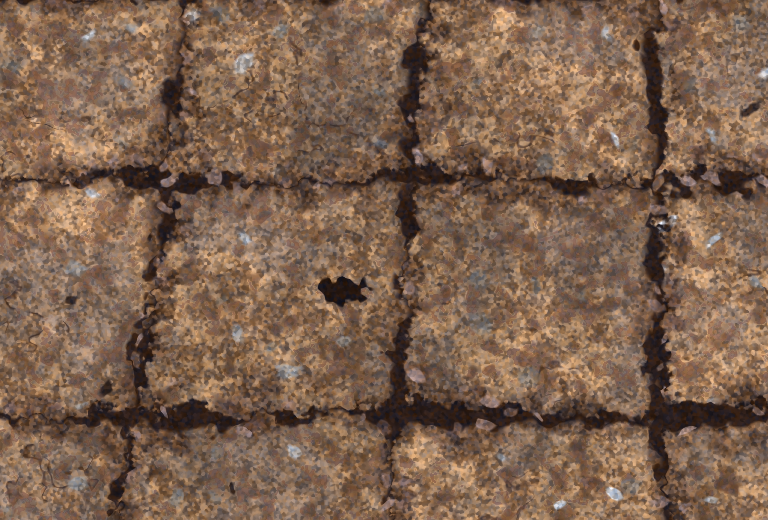
A WebGL 1 fragment shader for this texture:

```glsl
precision highp float;
uniform vec2 u_resolution;

#define CROSSING vec2(0.782, 0.199)
#define PITCH vec2(0.485, 0.454)
#define JOINT 0.0105
#define CRUMBLE 0.055
#define HOLE vec2(0.66, 0.44)
#define BROWN vec3(0.50, 0.38, 0.29)
#define OCHRE vec3(0.64, 0.51, 0.39)
#define GREY vec3(0.47, 0.40, 0.36)
#define RUST vec3(0.37, 0.26, 0.22)
#define SOOT vec3(0.15, 0.10, 0.09)
#define CHIP vec3(0.70, 0.72, 0.76)

vec2 hash2(vec2 p) {
  vec3 q = fract(p.xyx * vec3(0.1031, 0.1030, 0.0973));
  q += dot(q, q.yzx + 33.33);
  return fract((q.xx + q.yz) * q.zy);
}

// Smooth cellular noise, 0 to 1
float cells(vec2 p) {
  vec2 id = floor(p), f = p - id;
  float sum = 0.0, total = 0.0;
  for (int y = -1; y <= 1; y++) {
    for (int x = -1; x <= 1; x++) {
      vec2 o = vec2(float(x), float(y));
      vec2 r = o + hash2(id + o) - f;
      float w = exp(-7.0 * dot(r, r));
      sum += w * hash2(id + o + 57.0).x;
      total += w;
    }
  }
  return sum / total;
}

// Layered sines, about -1 to 1
float waves(vec2 p) {
  float sum = 0.0, amp = 0.5;
  for (int i = 0; i < 4; i++) {
    sum += amp * sin(p.x + 1.7 * sin(p.y));
    p = mat2(1.2, 1.6, -1.6, 1.2) * p + 1.3;
    amp *= 0.55;
  }
  return sum;
}

// Scattered angular stones: coverage and a random tint
vec2 stones(vec2 p, float density, float size, float soft) {
  vec2 id = floor(p), f = p - id, best = vec2(0.0);
  for (int y = -1; y <= 1; y++) {
    for (int x = -1; x <= 1; x++) {
      vec2 o = vec2(float(x), float(y));
      vec2 h = hash2(id + o), k = hash2(id + o + 31.0);
      vec2 r = o + 0.15 + 0.7 * h - f;
      float c = cos(6.283 * k.y), s = sin(6.283 * k.y);
      r = mat2(c, s, -s, c) * r * vec2(1.0, 1.1 + 0.6 * h.x);
      float d = mix(length(r), abs(r.x + 0.5 * r.y) + abs(r.y), 0.4);
      float radius = size * (0.4 + 0.6 * h.y);
      float m = 1.0 - smoothstep(radius - soft, radius + soft, d);
      m *= step(k.x, density);
      if (m > best.x) best = vec2(m, h.x);
    }
  }
  return best;
}

// Slab coordinates, with the joints closing up toward the top
vec2 slabGrid(vec2 p) {
  float rise = p.y - 0.5;
  float t = (p.y - CROSSING.y) / PITCH.y;
  float across = (p.x - CROSSING.x - 0.06 * rise) / (PITCH.x - 0.08 * rise);
  return vec2(across, t + 0.14 * t * (t - 1.0));
}

void main() {
  vec2 p = gl_FragCoord.xy / u_resolution.y;
  float soft = max(mix(0.002, 0.004, p.y), 0.75 / u_resolution.y);
  float coarse = cells(p * 8.0 + 3.0);
  float medium = cells(p * 24.0 + 11.0);
  float fine = cells(p * 62.0);
  float grain = cells(p * 175.0);

  // Mottled slab surface
  float mottle = 0.4 * medium + 0.35 * fine + 0.25 * grain;
  vec3 color = mix(BROWN, OCHRE, smoothstep(0.3, 0.65, mottle));
  float stain = coarse + 0.5 * (medium - 0.5) + 0.3 * waves(p * 13.0);
  color = mix(color, GREY, 0.65 * smoothstep(0.45, 0.85, stain));
  float speck = 0.6 * cells(p * 40.0 + 7.0) + 0.4 * grain;
  color = mix(color, RUST, 0.75 * smoothstep(0.62, 0.78, speck));
  color *= 1.0 + 0.13 * waves(p * 5.0 + 2.0) + 0.18 * (cells(p * 14.0 + 23.0) - 0.5);

  // Broken hairline cracks in patches
  float crack = abs(waves(p * 7.0 + 1.5 * coarse) + 0.5 * (medium - 0.5) + 0.35 * (fine - 0.5));
  crack = 1.0 - smoothstep(0.01, 0.10, crack);
  crack *= smoothstep(0.45, 0.7, cells(p * 6.0 + 19.0)) * smoothstep(0.35, 0.6, cells(p * 33.0));
  color = mix(color, RUST * 0.7, 0.7 * crack);

  // Pale blue-grey chips
  vec2 warped = p + 0.012 * (vec2(fine, medium) - 0.5);
  vec2 chip = stones(warped * 10.0, 0.42, 0.25, soft * 20.0);
  vec3 chipColor = mix(GREY * vec3(0.92, 1.08, 1.2), CHIP * 1.15, chip.y * chip.y);
  color = mix(color, chipColor, chip.x * (0.55 + 0.4 * chip.y));

  // Distance to the wandering joints
  vec2 wander = vec2(waves(p.yx * 9.0), waves(p * 8.0 + 5.0));
  vec2 q = p + 0.010 * wander + 0.022 * (vec2(medium, cells(p * 30.0)) - 0.5);
  q += 0.020 * (vec2(fine, cells(p * 55.0 + 8.0)) - 0.5) + 0.006 * (grain - 0.5);
  vec2 gap = abs(fract(slabGrid(q) + 0.5) - 0.5) * PITCH;

  // Rusty crumbs and pinkish rubble beside the joints
  float near = min(gap.x * 1.25, gap.y) + 0.05 * (medium - 0.5) + 0.028 * waves(p * 11.0);
  float crumble = 1.0 - smoothstep(0.2 * CRUMBLE, CRUMBLE, near);
  color = mix(color, mix(RUST * 0.6, BROWN, 0.6 * fine + 0.4 * grain), 0.85 * crumble);
  vec2 rubble = stones(warped * 21.0 + 5.0, 0.6, 0.46, soft * 26.0);
  vec3 rubbleColor = mix(RUST * 0.9, vec3(0.68, 0.58, 0.57), rubble.y);
  color = mix(color, rubbleColor, 0.8 * rubble.x * crumble);

  // Dark gaps that swell, thin out and break
  vec2 swell = vec2(waves(p * 12.0 + 1.0), waves(p.yx * 12.0 + 4.0));
  vec2 width = JOINT * (0.55 + 1.3 * swell + 0.9 * coarse + 1.2 * (medium - 0.5));
  width = max(width, vec2(0.1 * JOINT));
  vec2 dark = 1.0 - smoothstep(width - 1.5 * soft, width + 2.0 * soft, gap);
  float joint = max(dark.x, dark.y) * (1.0 - 0.8 * rubble.x * smoothstep(0.3, 0.7, rubble.y));
  color = mix(color, SOOT, 0.94 * joint);

  // Small pits and one larger hole
  vec2 pit = stones(warped * 6.0 + 9.0, 0.14, 0.12, soft * 9.0);
  float hole = length((warped - HOLE) * vec2(0.5, 1.0)) + 0.02 * (fine - 0.5) + 0.01 * (medium - 0.5);
  hole = 1.0 - smoothstep(0.023 - soft, 0.023 + soft, hole);
  color = mix(color, SOOT * 0.85, max(0.8 * pit.x, hole));

  // Gritty grain with a slight colour shift
  color *= 1.02 + 0.48 * (grain - 0.5) + 0.22 * (fine - 0.5);
  color += 0.09 * (cells(p * 150.0 + 40.0) - 0.5) * vec3(1.0, 0.1, -1.0);
  gl_FragColor = vec4(clamp(color, 0.0, 1.0), 1.0);
}
```
